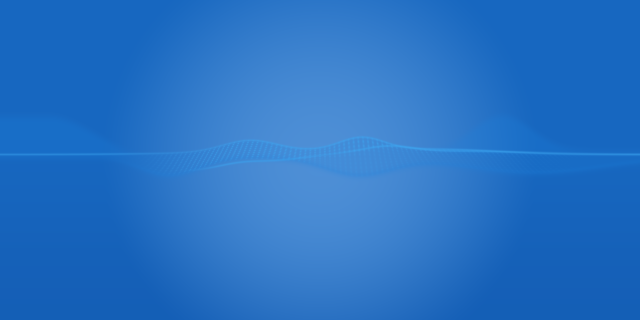
Reproduce this background procedurally as a Shadertoy shader.

```glsl
// A soft blue backdrop with a round central glow and a thin wave of dotted ribbons.

// Canvas units: x runs 0..2, y runs 0..1, origin at the lower left.
const vec3 BASE_LOW = vec3(0.080, 0.372, 0.715);
const vec3 BASE_HIGH = vec3(0.092, 0.405, 0.752);
const vec3 GLOW_COLOR = vec3(0.305, 0.560, 0.838);
const vec3 HAZE_COLOR = vec3(0.105, 0.500, 0.860);
const vec3 WAVE_COLOR = vec3(0.240, 0.660, 0.950);
const vec2 GLOW_CENTER = vec2(1.0, 0.5);
const float GLOW_RADIUS = 0.68;
const float GLOW_FALLOFF = 1.3;
const float COLUMN_STEP = 0.0156;
const float DOT_ROWS = 9.0;
const float FAN = 0.10;
const float LINE_WIDTH = 0.0035;
const float TAU = 6.28318;

float bump(float x, float center, float width) {
    float d = (x - center) / width;
    return exp(-d * d);
}

// Upper ridge, lower hem and inner fold of the ribbon
float upperRidge(float x) {
    return 0.517 + 0.012 * bump(x, 1.0, 0.45) + 0.035 * bump(x, 0.78, 0.12)
         + 0.040 * bump(x, 1.13, 0.10) + 0.011 * bump(x, 1.40, 0.25);
}

float lowerHem(float x) {
    return 0.506 - 0.056 * bump(x, 0.53, 0.13) - 0.055 * bump(x, 1.12, 0.15)
         - 0.048 * bump(x, 1.67, 0.30);
}

float innerFold(float x) {
    return 0.466 + 0.062 * smoothstep(0.55, 1.2, x) + 0.013 * bump(x, 0.75, 0.10)
         + 0.016 * bump(x, 1.22, 0.10) - 0.010 * smoothstep(1.4, 2.0, x);
}

float stroke(float distanceToCurve, float width) {
    float d = distanceToCurve / width;
    return exp(-d * d);
}

// Filled strip between two heights with softened borders
float strip(float y, float low, float high, float softness) {
    return smoothstep(low - softness, low + softness, y)
         * (1.0 - smoothstep(high - softness, high + softness, y));
}

// Fan of dotted columns, spreading away from the center
float dots(vec2 p, float v) {
    float column = (p.x - 1.0) * (1.0 + FAN * (v - 0.5));
    float across = 0.5 + 0.5 * cos(TAU * column / COLUMN_STEP);
    float along = 0.5 + 0.5 * cos(TAU * v * DOT_ROWS);
    return across * across * mix(0.45, 1.0, along);
}

void mainImage(out vec4 fragColor, in vec2 fragCoord) {
    vec2 p = fragCoord / iResolution.xy * vec2(2.0, 1.0);
    float lineWidth = max(LINE_WIDTH, 0.8 / iResolution.y);

    // Backdrop and round glow
    vec3 color = mix(BASE_LOW, BASE_HIGH, smoothstep(0.0, 0.6, p.y));
    float r = length(p - GLOW_CENTER) / GLOW_RADIUS;
    color = mix(color, GLOW_COLOR, pow(max(1.0 - r * r, 0.0), GLOW_FALLOFF));

    // Wide faint swells on both sides
    float leftTop = 0.518 + 0.118 * (1.0 - smoothstep(0.15, 0.46, p.x));
    float rightTop = 0.528 + 0.110 * bump(p.x, 1.57, 0.13);
    float leftSwell = strip(p.y, 0.505, leftTop, 0.018) * (1.0 - smoothstep(0.3, 0.5, p.x));
    float rightSwell = strip(p.y, 0.520, rightTop, 0.018) * smoothstep(1.3, 1.5, p.x);
    color = mix(color, HAZE_COLOR, 0.26 * leftSwell + 0.26 * rightSwell);

    // Ribbon body
    float top = upperRidge(p.x);
    float hem = lowerHem(p.x);
    float fold = innerFold(p.x);
    float v = (p.y - hem) / max(top - hem, 0.01);
    float body = strip(p.y, hem, top, 0.006) * smoothstep(0.25, 0.5, p.x);
    color = mix(color, HAZE_COLOR, 0.20 * body);

    // Dotted mesh, clearest near the center and above the fold
    float reach = smoothstep(0.4, 0.75, p.x) * (1.0 - 0.65 * smoothstep(1.2, 1.45, p.x))
                * (1.0 - smoothstep(1.6, 1.9, p.x));
    float depth = mix(0.3, 1.0, smoothstep(fold - 0.025, fold + 0.01, p.y));
    color = mix(color, WAVE_COLOR, 0.48 * dots(p, v) * body * reach * depth);

    // Bright ridges
    float ridgeFade = 0.42 - 0.20 * bump(p.x, 0.58, 0.18);
    float foldFade = 0.50 * smoothstep(0.55, 0.72, p.x) * (1.0 - 0.55 * bump(p.x, 1.03, 0.08))
                   * (1.0 - 0.6 * smoothstep(1.3, 1.8, p.x));
    float hemFade = 0.16 * smoothstep(0.3, 0.5, p.x);
    color = mix(color, WAVE_COLOR, ridgeFade * stroke(p.y - top, lineWidth));
    color = mix(color, WAVE_COLOR, foldFade * stroke(p.y - fold, lineWidth));
    color = mix(color, HAZE_COLOR, hemFade * stroke(p.y - hem, 3.0 * lineWidth));

    fragColor = vec4(color, 1.0);
}
```
